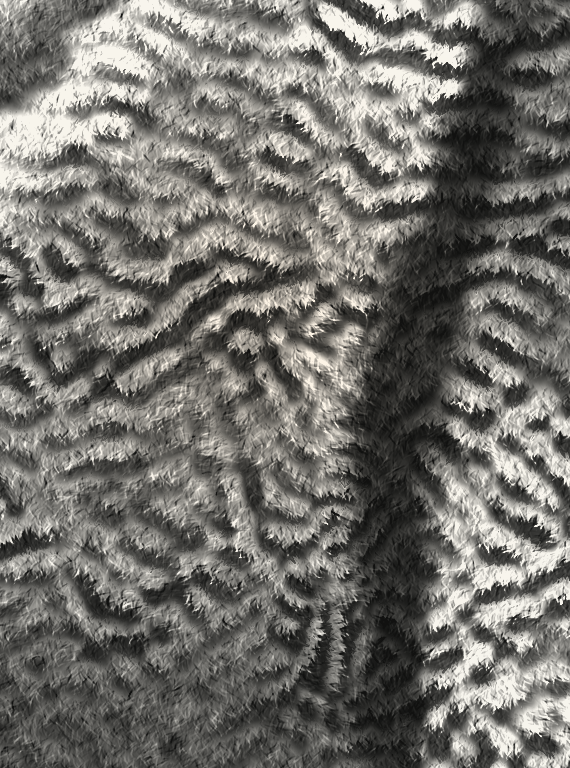
Reproduce this texture procedurally as a Shadertoy shader.

```glsl
// Curly lamb fur: labyrinth ridges of short fibres with a dark fold running down the right.

const vec3 SHADOW = vec3(0.065, 0.067, 0.063);
const vec3 LIGHT = vec3(0.97, 0.96, 0.93);
const vec3 BROWN_TINT = vec3(1.025, 0.995, 0.965);
const float RIDGE_CELLS = 11.0;
const float FIBRE_CELLS = 122.0;

float hash(vec2 p) {
    return fract(sin(dot(p, vec2(127.1, 311.7))) * 43758.5453);
}

float noise(vec2 p) {
    vec2 i = floor(p), f = fract(p);
    f = f * f * (3.0 - 2.0 * f);
    return mix(mix(hash(i), hash(i + vec2(1, 0)), f.x),
               mix(hash(i + vec2(0, 1)), hash(i + vec2(1, 1)), f.x), f.y);
}

float fbm(vec2 p) {
    return 0.55 * noise(p) + 0.3 * noise(p * 2.1 + 7.3) + 0.15 * noise(p * 4.3 + 3.1);
}

vec2 heading(float angle) {
    return vec2(cos(angle), sin(angle));
}

// 1 at the centre, falling to 0 over the given radii
float blob(vec2 p, vec2 centre, vec2 radii) {
    vec2 d = (p - centre) / radii;
    return exp(-dot(d, d));
}

// Horizontal position of the dark fold at height y
float foldCentre(float y) {
    return 0.512 + 0.135 * smoothstep(0.38, 1.0, y);
}

// Signed distance beyond the bright rim at the upper left
float beyondRim(vec2 p) {
    return dot(p - vec2(0.0, 0.805), vec2(-0.731, 0.683));
}

// Direction across the ridges
float ridgeAngle(vec2 p) {
    float turn = 1.35 + 1.1 * (fbm(p * 5.0 + 2.0) - 0.5);
    turn += 1.1 * blob(p, vec2(0.44, 0.28), vec2(0.07, 0.24));
    turn += 0.8 * blob(p, vec2(0.42, 0.57), vec2(0.09, 0.08));
    turn += 0.5 * blob(p, vec2(0.68, 0.08), vec2(0.14, 0.16));
    return turn;
}

// Labyrinth of ridges: scattered wavelets turned around a common angle
float ridges(vec2 p, float angle, float spread, float frequency) {
    vec2 q = p * RIDGE_CELLS, base = floor(q);
    float sum = 0.0;
    for (int k = 0; k < 18; k++) {
        vec2 cell = base + vec2(k % 3 - 1, (k / 3) % 3 - 1);
        vec2 seed = cell + float(k / 9) * 41.7;
        vec2 d = q - cell - vec2(hash(seed), hash(seed + 5.3));
        float window = max(0.0, 1.0 - dot(d, d));
        float turn = angle + spread * (hash(seed + 9.1) - 0.5);
        float phase = 6.2832 * hash(seed + 13.7);
        sum += window * window * cos(frequency * dot(d, heading(turn)) + phase);
    }
    return sum;
}

// Short fine strokes, lighter and darker than their surroundings
float fibres(vec2 p, float angle) {
    float sum = 0.0;
    for (int layer = 0; layer < 5; layer++) {
        vec2 q = p * FIBRE_CELLS + float(layer) * 17.37, base = floor(q);
        for (int k = 0; k < 9; k++) {
            vec2 cell = base + vec2(k % 3 - 1, k / 3 - 1);
            vec2 d = q - cell - vec2(hash(cell), hash(cell + 3.7));
            vec2 along = heading(angle + 1.9 * (hash(cell + 8.2) - 0.5));
            float x = dot(d, along);
            float y = dot(d, vec2(-along.y, along.x)) + 0.12 * x * x;
            float stroke = (1.0 - smoothstep(0.4, 1.0, abs(x)))
                         * (1.0 - smoothstep(0.04, 0.22, abs(y)));
            sum += stroke * (hash(cell + 21.4) - 0.48);
        }
    }
    return sum;
}

// Broad light and shade over the pelt
float lighting(vec2 p) {
    float side = p.x - foldCentre(p.y);
    float left = mix(0.27, 0.45, smoothstep(0.06, 0.32, p.y));
    left += 0.10 * smoothstep(0.55, 0.9, p.y);
    left += 0.28 * blob(p, vec2(0.54, 1.0), vec2(0.13, 0.2));
    left += 0.16 * blob(p, vec2(0.43, 0.52), vec2(0.06, 0.13));
    float right = mix(0.66, 0.35, smoothstep(0.25, 0.75, p.y));
    float tone = mix(left, right, smoothstep(-0.02, 0.02, side));
    // Bright rim of the hump, with a duller patch behind it
    float rim = beyondRim(p);
    tone += 0.42 * smoothstep(-0.11, -0.01, rim);
    float behind = 0.27 + 0.45 * blob(p, vec2(0.0, 1.0), vec2(0.07, 0.05));
    tone = mix(tone, behind, smoothstep(0.005, 0.035, rim));
    // Dark fold
    float halfWidth = mix(0.035, 0.062, blob(p, vec2(0.53, 0.52), vec2(1.0, 0.25)));
    float fold = 1.0 - smoothstep(halfWidth - 0.025, halfWidth + 0.028, abs(side));
    return mix(tone, 0.10, fold * (1.0 - 0.4 * smoothstep(0.88, 1.0, p.y)));
}

void mainImage(out vec4 fragColor, in vec2 fragCoord) {
    vec2 p = fragCoord / iResolution.y;
    float angle = ridgeAngle(p);
    float lean = angle + 1.8 * (fbm(p * 14.0) - 0.5);
    float fur = fibres(p, lean);

    // Fibres fray the edges of ridges and shadows
    vec2 frayed = p + heading(lean) * fur * 0.01;
    float spread = mix(2.1, 1.0, smoothstep(0.55, 0.85, p.y));
    float frequency = 12.5 + 6.0 * blob(p, vec2(0.46, 0.25), vec2(0.1, 0.25));
    float clumps = 2.4 * (fbm(frayed * 26.0 + 4.0) - 0.5);
    float height = smoothstep(-1.05, 0.75, ridges(frayed, angle, spread, frequency) + clumps);

    // Ridges flatten in patches, at the rim and towards the bottom left
    float relief = mix(0.35, 1.0, smoothstep(0.02, 0.2, p.y + 0.5 * max(p.x - 0.25, 0.0)));
    relief *= mix(0.55, 1.0, smoothstep(0.3, 0.6, fbm(p * 7.0 + 11.0)));
    relief *= 1.0 - 0.65 * smoothstep(-0.08, 0.0, beyondRim(p));
    float ripple = 0.026 * (noise(p * 24.0) - 0.5);
    float light = lighting(frayed + vec2(ripple, -ripple));

    float tone = light * mix(1.0, mix(0.26, 1.4, height), relief);
    tone *= 0.72 + 0.56 * fbm(p * 60.0);
    tone += fur * (0.075 + 0.52 * tone);
    vec3 color = mix(SHADOW, LIGHT, clamp(tone, 0.0, 1.0));
    color *= mix(vec3(1.0), BROWN_TINT, blob(p, vec2(0.35, 0.6), vec2(0.25)));
    fragColor = vec4(color, 1.0);
}
```
